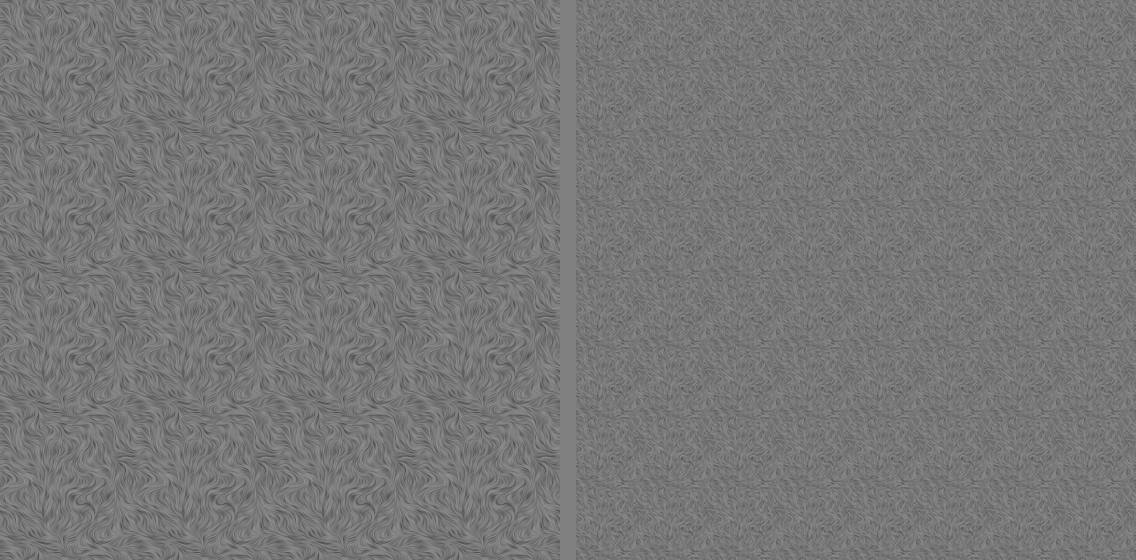
Left, the tile; right, the same tile 2 across and 2 down.
Reproduce this texture procedurally as a WebGL 1 fragment shader.

```glsl
precision highp float;

// Short grey fur: wrapping noise is smeared along a swirling flow field, so
// that its grains stretch into fine curved hairs with dark gaps between them.
// The fur patch repeats a whole number of times, and all noise wraps with it.

uniform vec2 u_resolution;

const float PATCHES = 4.0;          // fur patches across the canvas
const float HAIRS = 132.0;          // noise cells across a patch
const float LOCKS = 70.0;
const float SWIRLS = 8.0;
const float RIPPLES = 15.0;
const int STEPS = 10;               // samples to each side of a point
const float STEP_LENGTH = 0.0044;   // in patch widths
const float COMB_ANGLE = -1.1;      // mean lie of the hair, in radians
const float PI = 3.14159;
const vec3 FUR_GREY = vec3(0.472);

float hash(vec2 cell, float seed) {
  vec3 q = fract(vec3(cell.xyx + seed) * 0.1031);
  q += dot(q, q.yzx + 33.33);
  return fract((q.x + q.y) * q.z);
}

// Value noise with a whole number of cells per unit, wrapping at each unit.
float wrapNoise(vec2 p, float cells, float seed) {
  vec2 cell = floor(p * cells);
  vec2 f = fract(p * cells);
  vec2 blend = f * f * (3.0 - 2.0 * f);
  vec2 lo = mod(cell, cells);
  vec2 hi = mod(cell + 1.0, cells);
  float bottom = mix(hash(lo, seed), hash(vec2(hi.x, lo.y), seed), blend.x);
  float top = mix(hash(vec2(lo.x, hi.y), seed), hash(hi, seed), blend.x);
  return mix(bottom, top, blend.y);
}

// Unit vector along which the hair lies.
vec2 hairDirection(vec2 p) {
  float swirl = wrapNoise(p, SWIRLS, 17.3) - 0.5;
  float ripple = wrapNoise(p, RIPPLES, 41.7) - 0.5;
  float angle = COMB_ANGLE + 3.3 * swirl + 1.4 * ripple;
  return vec2(cos(angle), sin(angle));
}

// Weighted sums along one half of a hair: fine hairs, locks, total weight.
vec3 combAlong(vec2 p, float side) {
  vec3 sum = vec3(0.0);
  float stride = 0.5 * side * STEP_LENGTH;
  for (int i = 0; i < STEPS; i++) {
    p += stride * hairDirection(p);
    stride = side * STEP_LENGTH;
    float along = (float(i) + 0.5) / float(STEPS);
    float weight = 0.5 + 0.5 * cos(PI * along);
    float hair = wrapNoise(p, HAIRS, 5.1);
    float lock = wrapNoise(p, LOCKS, 73.9);
    sum += weight * vec3(hair, lock, 1.0);
  }
  return sum;
}

void main() {
  vec2 p = PATCHES * gl_FragCoord.xy / u_resolution;
  vec3 sum = combAlong(p, 1.0) + combAlong(p, -1.0);
  vec2 fur = sum.xy / sum.z - 0.5;

  // Fine hairs carry the contrast; the curve deepens gaps and softens tips.
  float shade = dot(fur, vec2(0.46, 0.06));
  shade -= 2.5 * shade * shade;
  gl_FragColor = vec4(FUR_GREY + clamp(shade, -0.15, 0.11), 1.0);
}
```
